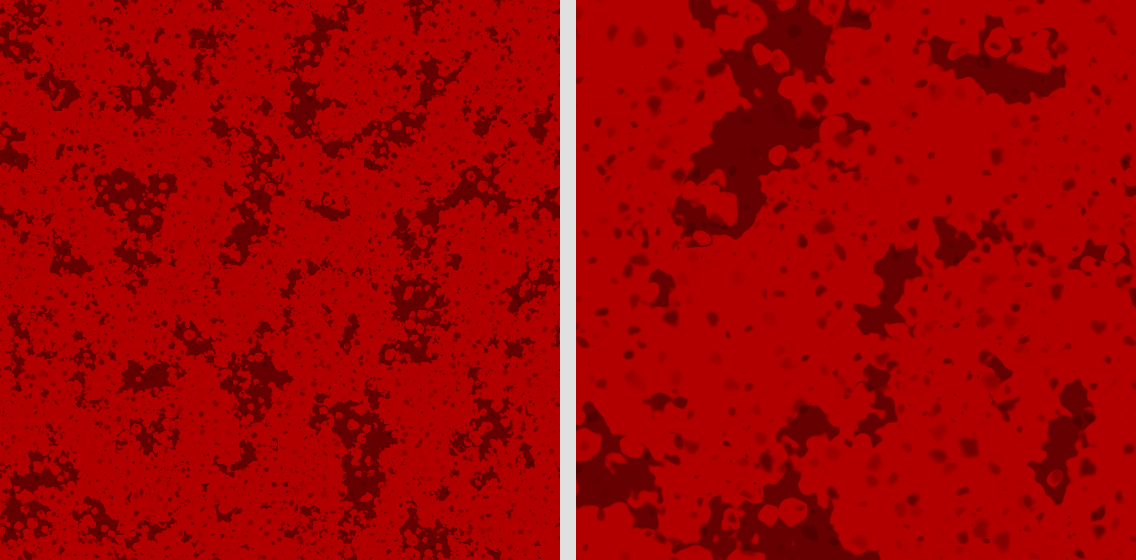
Left, the full canvas; right, a detail of the centre.
This texture is drawn by a Shadertoy shader. Its source:

```glsl
// Mottled red paint: ragged veins of dark patches from wrapped noise, eaten into
// by round holes, then sprinkled with soft dark spots and faint fine specks.
// Every lattice has a whole number of cells per canvas, so the result tiles.

#define BASE_RED 0.70
#define PATCH_RED 0.405
#define DEEP_RED 0.33
#define PATCH_CELLS 10
#define PATCH_LEVEL 0.125
#define PATCH_GAIN 0.7
#define PATCH_EDGE 0.05
#define VEIN_CELLS 21
#define VEIN_DEPTH 0.5
#define HOLE_CELLS 46
#define SPOT_CELLS 60
#define SPECK_CELLS 140

// Three random values in 0..1 for a lattice cell that wraps after n cells
vec3 cellHash(ivec2 cell, int n, int seed) {
    ivec2 wrapped = (cell + 2 * n) % n;
    uvec3 v = uvec3(uint(wrapped.x), uint(wrapped.y), uint(seed));
    v = v * 1664525u + 1013904223u;
    v.x += v.y * v.z; v.y += v.z * v.x; v.z += v.x * v.y;
    v ^= v >> 16u;
    v.x += v.y * v.z; v.y += v.z * v.x; v.z += v.x * v.y;
    return vec3(v >> 8u) / float(1u << 24u);
}

// Contribution of one lattice corner to gradient noise
float cornerSlope(ivec2 cell, ivec2 corner, vec2 f, int n, int seed) {
    float angle = 6.2832 * cellHash(cell + corner, n, seed).x;
    return dot(vec2(cos(angle), sin(angle)), f - vec2(corner));
}

// Gradient noise with n cells per canvas
float wrappedNoise(vec2 uv, int n, int seed) {
    vec2 p = uv * float(n);
    ivec2 cell = ivec2(floor(p));
    vec2 f = fract(p);
    vec2 blend = f * f * (3.0 - 2.0 * f);
    float low = mix(cornerSlope(cell, ivec2(0, 0), f, n, seed),
                    cornerSlope(cell, ivec2(1, 0), f, n, seed), blend.x);
    float high = mix(cornerSlope(cell, ivec2(0, 1), f, n, seed),
                     cornerSlope(cell, ivec2(1, 1), f, n, seed), blend.x);
    return mix(low, high, blend.y);
}

// Sum of octaves, rough enough for crumbling outlines, thinned into veins
float crumbleField(vec2 uv) {
    float sum = 0.0, weight = 1.0;
    int n = PATCH_CELLS;
    for (int octave = 0; octave < 5; octave++) {
        sum += weight * wrappedNoise(uv, n, 11 + octave);
        weight *= PATCH_GAIN;
        n *= 2;
    }
    return sum - VEIN_DEPTH * abs(wrappedNoise(uv, VEIN_CELLS, 21));
}

// Scattered discs; radii in cells, core is the solid part of the radius,
// and each disc gets a strength between faintest and 1
float scatterDiscs(vec2 uv, int n, int seed, float chance, vec2 radii,
                   float core, float faintest) {
    vec2 p = uv * float(n);
    ivec2 home = ivec2(floor(p));
    float cover = 0.0;
    for (int y = -1; y <= 1; y++) {
        for (int x = -1; x <= 1; x++) {
            ivec2 cell = home + ivec2(x, y);
            vec3 place = cellHash(cell, n, seed);
            vec3 kind = cellHash(cell, n, seed + 1);
            float radius = mix(radii.x, radii.y, kind.x * kind.x);
            float dist = length(p - vec2(cell) - place.xy);
            float disc = 1.0 - smoothstep(radius * core, radius, dist);
            float strength = mix(faintest, 1.0, kind.y);
            cover = max(cover, disc * strength * step(place.z, chance));
        }
    }
    return cover;
}

void mainImage(out vec4 fragColor, in vec2 fragCoord) {
    vec2 uv = fragCoord / iResolution.xy;

    // Slight warp so that the discs are not perfect circles
    vec2 wobble = vec2(wrappedNoise(uv, 110, 31), wrappedNoise(uv, 110, 32));
    vec2 bent = uv + 0.004 * wobble;

    // Dark patches with round holes
    float field = crumbleField(uv);
    float patchCover = smoothstep(-PATCH_EDGE, PATCH_EDGE, field - PATCH_LEVEL);
    float holes = scatterDiscs(bent, HOLE_CELLS, 41, 0.7, vec2(0.26, 0.56), 0.82, 1.0);
    patchCover *= 1.0 - holes;

    // Soft spots everywhere, fine specks gathered in loose drifts
    float spots = scatterDiscs(bent, SPOT_CELLS, 51, 0.8, vec2(0.18, 0.44), 0.35, 0.15);
    float specks = scatterDiscs(bent, SPECK_CELLS, 61, 0.5, vec2(0.18, 0.5), 0.2, 0.1);
    float drift = smoothstep(-0.1, 0.3, wrappedNoise(uv, 12, 71));
    float marks = max(spots, 0.75 * specks * drift);

    // Marks darken the paint, and darken the patches a little further
    float paint = mix(BASE_RED, PATCH_RED - 0.02, marks);
    float shade = mix(PATCH_RED, DEEP_RED, smoothstep(0.2, 0.7, marks));
    fragColor = vec4(mix(paint, shade, patchCover), 0.0, 0.0, 1.0);
}
```
